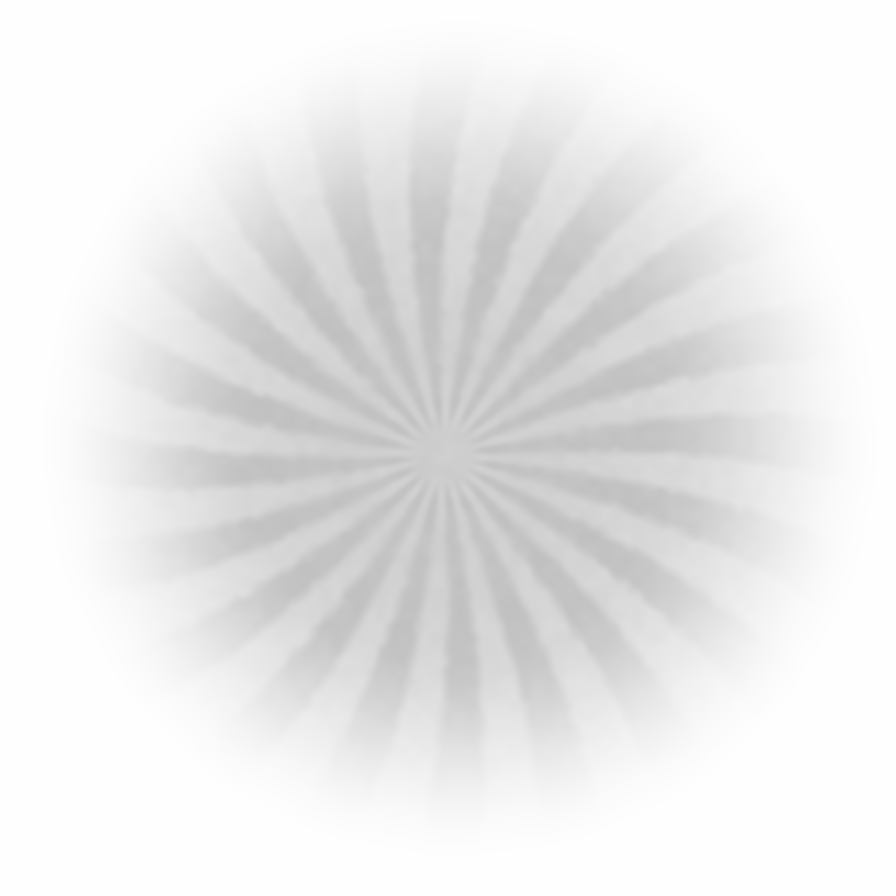
This background is drawn by a Shadertoy shader. Its source:

```glsl
#define RAY_COUNT 20.0
#define RAY_CENTER vec2(0.495, 0.492)
#define FADE_CENTER vec2(0.513, 0.511)
#define FADE_INNER 0.235
#define FADE_OUTER 0.48
#define RAY_PHASE 0.113
#define RAY_TWIST 0.61
#define RAY_DRIFT vec2(0.045, -0.032)
#define EDGE_BLUR 0.008
#define EDGE_WOBBLE 0.005
#define GRAIN_SCALE 80.0
#define GRAIN_AMOUNT 0.018

const vec3 PAPER = vec3(0.996);
const vec3 HUB_GRAY = vec3(0.803);

float hash(vec2 p) {
    vec3 q = fract(p.xyx * 0.1031);
    q += dot(q, q.yzx + 33.33);
    return fract((q.x + q.y) * q.z);
}

float valueNoise(vec2 p) {
    vec2 cell = floor(p);
    vec2 f = fract(p);
    f = f * f * (3.0 - 2.0 * f);
    float low = mix(hash(cell), hash(cell + vec2(1.0, 0.0)), f.x);
    float high = mix(hash(cell + vec2(0.0, 1.0)), hash(cell + vec2(1.0)), f.x);
    return mix(low, high, f.y);
}

// 1 inside a dark ray, 0 between rays; the rays bend with distance
float darkRays(vec2 p) {
    float radius = length(p);
    float angle = atan(p.y, p.x + 1e-6);
    float bend = RAY_PHASE - RAY_TWIST * radius * radius + dot(p, RAY_DRIFT);
    float wave = cos(RAY_COUNT * (angle - bend));
    float blur = min(RAY_COUNT * EDGE_BLUR / max(radius, 0.01), 1.4);
    return smoothstep(-blur, blur, wave);
}

void mainImage(out vec4 fragColor, in vec2 fragCoord) {
    float size = min(iResolution.x, iResolution.y);
    vec2 uv = (fragCoord - 0.5 * iResolution.xy) / size + 0.5;
    vec2 p = uv - RAY_CENTER;
    float radius = length(p);

    // Slightly uneven ray edges, steady near the hub
    vec2 noisePoint = uv * GRAIN_SCALE;
    vec2 wobble = vec2(valueNoise(noisePoint + 17.0), valueNoise(noisePoint + 141.0)) - 0.5;
    vec2 rayPoint = p + EDGE_WOBBLE * smoothstep(0.0, 0.2, radius) * wobble;

    // Twisted rays that pale outward and melt into a plain hub
    vec3 lightRay = vec3(mix(0.818, 0.856, smoothstep(0.10, 0.32, radius)));
    vec3 darkRay = vec3(mix(0.760, 0.808, smoothstep(0.18, 0.38, radius)));
    vec3 color = mix(lightRay, darkRay, darkRays(rayPoint));
    color = mix(HUB_GRAY, color, smoothstep(0.025, 0.055, radius));

    // Faint paper grain
    color += GRAIN_AMOUNT * (valueNoise(noisePoint) - 0.5);

    // Round fade into the paper
    float fade = smoothstep(FADE_INNER, FADE_OUTER, length(uv - FADE_CENTER));
    fragColor = vec4(mix(color, PAPER, fade), 1.0);
}
```
